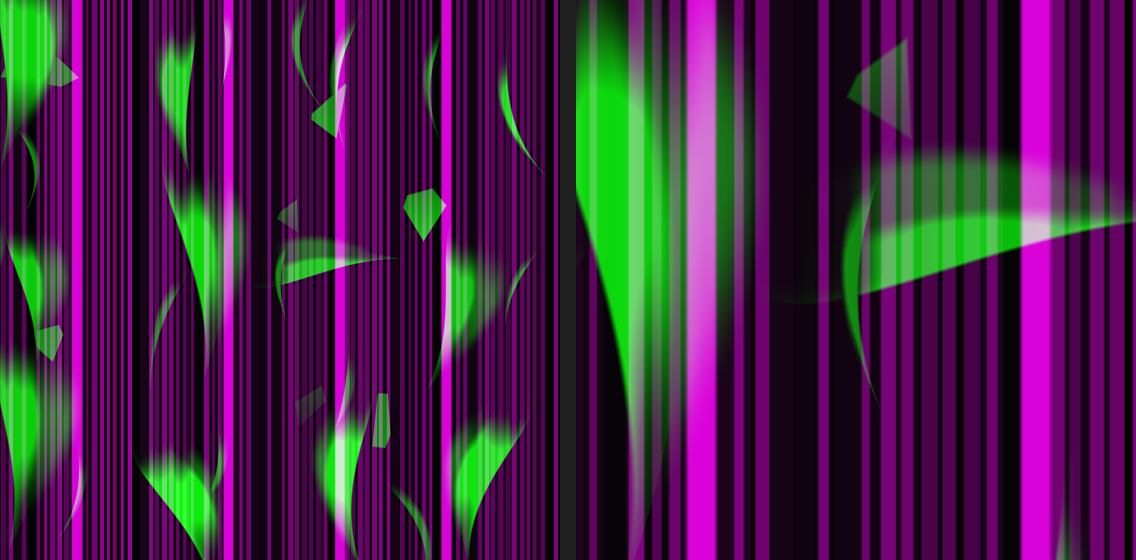
Left: the whole. Right: its middle third, enlarged.
Reproduce this background procedurally as a three.js fragment shader.

```glsl
// Glowing green petals and shards over irregular vertical magenta stripes.
varying vec2 vUv;

float hash(vec2 p) {
  return fract(sin(dot(p, vec2(127.1, 311.7))) * 43758.5453);
}

// Smooth one-dimensional noise.
float noise(float x, float seed) {
  float i = floor(x);
  return mix(hash(vec2(i, seed)), hash(vec2(i + 1.0, seed)), smoothstep(0.0, 1.0, x - i));
}

vec2 rotate(vec2 p, float angle) {
  float c = cos(angle), s = sin(angle);
  return vec2(c * p.x + s * p.y, c * p.y - s * p.x);
}

// Broad bright bands, softer than the fine stripes.
float bands(float x) {
  vec4 away = abs(vec4(0.137, 0.408, 0.607, 0.797) - x);
  float nearest = min(min(away.x, away.y), min(away.z, away.w));
  return 1.0 - smoothstep(0.007, 0.0105, nearest);
}

// Fine bars of varied width and brightness, one in each narrow cell.
float stripes(float x) {
  float cell = floor(x * 80.0), f = fract(x * 80.0);
  float left = 0.3 * hash(vec2(cell, 1.0));
  float right = 1.0 - 0.32 * hash(vec2(cell, 2.0));
  float bar = smoothstep(left, left + 0.12, f) * (1.0 - smoothstep(right - 0.12, right, f));
  float level = mix(0.3, 0.58, hash(vec2(cell, 3.0))) * mix(0.8, 1.2, noise(x * 7.0, 4.0));
  float dark = 0.12 * hash(vec2(cell, 6.0));
  return mix(dark, level, bar * step(0.13, hash(vec2(cell, 5.0))));
}

// Pointed at the bottom, faded at the top, folded, with one crisp bright rim.
float petal(vec2 q, float halfWidth, float bend, float fold, float streak) {
  float s = 0.5 + 0.5 * q.y;
  if (s <= 0.0 || s >= 1.0) return 0.0;
  float side = q.x - bend * q.y * q.y;
  float inside = 3.0 * halfWidth * pow(s, 1.4) * sqrt(1.0 - s) - abs(side);
  float crisp = step(0.0, side);
  float mask = smoothstep(0.0, mix(0.02 + 0.4 * halfWidth, 0.02, crisp), inside);
  float t = s + 0.09 * (streak - 0.5);
  float body = smoothstep(0.08, 0.58, t) * (1.0 - smoothstep(0.58, 0.88, t));
  float crease = halfWidth * (fold - 0.5) * (1.5 - s);
  body *= mix(0.5, 1.2, smoothstep(-0.05, 0.05, side - crease));
  float rim = 0.7 * crisp * exp(-30.0 * max(inside, 0.0)) * smoothstep(0.0, 0.2, s) * (1.0 - s * s);
  return mask * min(1.0, 1.1 * body + rim);
}

// Irregular convex polygon with a gentle slope of brightness.
float shard(vec2 p, vec2 id) {
  float d = -1.0;
  for (int k = 0; k < 5; k++) {
    float fk = float(k);
    float angle = 1.257 * fk + hash(id + 3.1 * fk);
    float reach = mix(0.014, 0.055, hash(id + 5.7 * fk));
    d = max(d, dot(p, vec2(cos(angle), sin(angle))) - reach);
  }
  float light = mix(0.12, 0.7, hash(id + 11.0)) + 9.0 * p.y * (hash(id + 12.0) - 0.5);
  return (1.0 - smoothstep(-0.0015, 0.0015, d)) * clamp(light, 0.05, 0.95);
}

void main() {
  vec2 uv = vUv;
  float streak = noise(uv.x * 85.0, 9.0);
  float green = 0.0;

  // Twelve broad petals, then twelve slender wisps.
  for (int n = 0; n < 24; n++) {
    float i = float(n);
    float wisp = step(11.5, i);
    vec2 cell = vec2(mod(i, 4.0), mod(floor(i / 4.0), 3.0));
    vec2 id = cell + 17.0 * wisp;
    vec2 jitter = vec2(hash(id + 0.3), hash(id + 0.7)) - 0.5;
    vec2 center = (cell + 0.5 + mix(0.45, 0.9, wisp) * jitter) / vec2(4.0, 3.0) - vec2(0.02, 0.0);
    float sparse = step(1.5, cell.x) * step(1.5, cell.y);
    float slender = max(wisp, sparse);
    float halfLength = mix(0.15, 0.24, hash(id + 1.1)) * (1.0 - 0.35 * slender);
    float halfWidth = mix(mix(0.23, 0.37, hash(id + 1.9)), 0.08, slender);
    float angle = 0.8 * (hash(id + 2.3) - 0.5) + 1.5 * step(abs(i - 6.0), 0.5);
    vec2 q = rotate(uv - center, angle) / halfLength;
    q.x *= hash(id + 2.9) < 0.5 ? -1.0 : 1.0;
    float bend = mix(0.15, mix(0.35, 0.5, wisp), hash(id + 3.7));
    float strength = mix(1.0, 0.65, wisp) * mix(0.8, 1.0, hash(id + 4.3));
    green = max(green, strength * petal(q, halfWidth, bend, hash(id + 5.1), streak));
  }

  // Scattered flat shards.
  for (int n = 0; n < 25; n++) {
    vec2 cell = vec2(mod(float(n), 5.0), floor(float(n) / 5.0));
    vec2 id = cell + 41.0;
    vec2 center = (cell + vec2(hash(id + 0.2), hash(id + 0.6))) / 5.0;
    vec2 p = (uv - center) * vec2(1.2, 0.85);
    if (hash(id + 0.9) < 0.42) green = max(green, shard(p, id));
  }

  // Green light thins the dim stripes and whitens the bright bands.
  green *= 0.88 + 0.12 * streak;
  float magenta = mix(stripes(uv.x), 0.85, bands(uv.x));
  magenta = mix(magenta, magenta * mix(0.4, 1.0, magenta), green) + 0.04 * green;
  gl_FragColor = vec4(magenta, 0.012 + 0.988 * green, magenta, 1.0);
}
```
